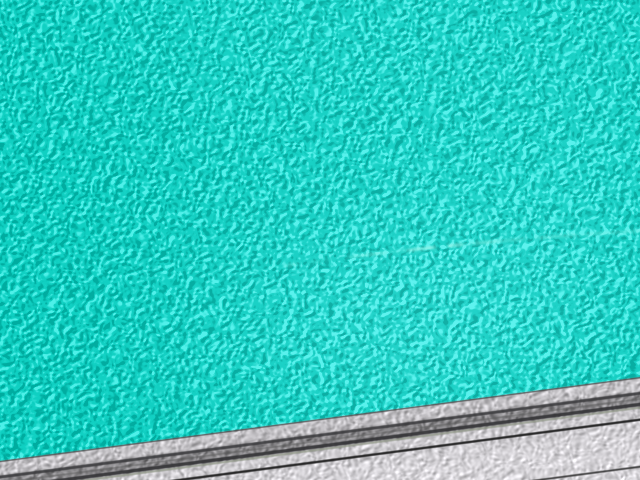
Give the GLSL for this texture, as a WebGL 2 fragment shader.

```glsl
#version 300 es
precision highp float;
// Grainy turquoise leather with a faint scratch above slanted grey ribbed trim.
uniform vec2 u_resolution;
out vec4 fragColor;

float hash(vec2 p) {
    return fract(sin(dot(p, vec2(127.1, 311.7))) * 43758.5453);
}

float noise(vec2 p) {
    vec2 i = floor(p), f = fract(p);
    f = f * f * (3.0 - 2.0 * f);
    return mix(mix(hash(i), hash(i + vec2(1, 0)), f.x),
               mix(hash(i + vec2(0, 1)), hash(i + vec2(1, 1)), f.x), f.y);
}

// Embossed wrinkles, lit from the upper left, centred on 0.5
float leatherGrain(vec2 p) {
    vec2 q = mat2(0.88, -0.47, 0.47, 0.88) * p * vec2(135.0, 150.0);
    q += 1.2 * vec2(noise(p * 45.0), noise(p * 45.0 + 31.0));
    vec2 light = vec2(-0.22, 0.42);
    float relief = noise(q + light) - noise(q - light);
    return 0.5 + 0.62 * relief + 0.4 * (noise(q * 1.35 + 17.0) - 0.5);
}

float glow(vec2 p, vec2 centre, vec2 size) {
    vec2 d = (p - centre) / size;
    return exp(-dot(d, d));
}

float stripe(float d, float centre, float halfWidth, float soft) {
    return 1.0 - smoothstep(halfWidth - soft, halfWidth + soft, abs(d - centre));
}

vec3 leather(vec2 p, float grain) {
    float sheen = glow(p, vec2(0.82, 0.32), vec2(0.42, 0.3))
                + 0.6 * glow(p, vec2(0.75, 0.95), vec2(0.5, 0.35))
                + 0.5 * glow(p, vec2(1.25, 0.6), vec2(0.3, 0.45));
    float level = grain + 0.09 * sheen - 0.04;
    vec3 colour = mix(vec3(0.04, 0.68, 0.64), vec3(0.10, 0.82, 0.775),
                      smoothstep(0.22, 0.48, level));
    colour = mix(colour, vec3(0.34, 0.945, 0.925), smoothstep(0.52, 0.80, level));
    colour += vec3(0.07, 0.01, 0.025) * (sheen - 0.6);

    // Broken, slightly bowed scratch
    float t = p.x - 0.556;
    float offset = p.y - (0.441 + 0.145 * t - 0.058 * t * t);
    float strength = 0.3 * smoothstep(0.46, 0.60, p.x)
                   + 0.5 * glow(vec2(p.x, 0.0), vec2(0.9, 0.0), vec2(0.15, 1.0));
    strength *= smoothstep(0.15, 0.65, noise(vec2(p.x * 38.0, 4.0)));
    strength *= 0.65 + 0.5 * grain;
    return mix(colour, vec3(0.55, 0.95, 0.91),
               strength * exp(-pow(offset / 0.0045, 2.0)));
}

// Ribs and grooves, by depth d below the upper edge of the trim
vec3 trim(vec2 p, float d, float grain, float soft) {
    float shade = mix(0.76, 0.54, smoothstep(0.024, 0.037, d));
    shade = mix(shade, 0.80, smoothstep(0.060, 0.069, d));
    shade += 0.04 * smoothstep(0.09, 0.13, d);
    shade += 0.34 * (grain - 0.5);
    vec3 colour = shade * vec3(1.0, 0.99, 1.01);
    colour = mix(colour, vec3(0.24), 0.75 * stripe(d, 0.001, 0.002, soft));
    colour = mix(colour, vec3(0.22, 0.22, 0.23), 0.85 * stripe(d, 0.034, 0.003, soft));
    colour = mix(colour, vec3(0.36), 0.5 * stripe(d, 0.046, 0.002, soft));
    colour = mix(colour, vec3(0.20, 0.20, 0.21), 0.9 * stripe(d, 0.057, 0.0035, soft));
    colour = mix(colour, vec3(0.60, 0.63, 0.56), 0.7 * stripe(d, 0.064, 0.002, soft));
    colour = mix(colour, vec3(0.13), 0.95 * stripe(d, 0.089, 0.0025, soft));
    return mix(colour, vec3(0.18), 0.85 * stripe(d, 0.187, 0.002, soft));
}

void main() {
    vec2 p = gl_FragCoord.xy / u_resolution.y;
    p.x += 0.5 * (4.0 / 3.0 - u_resolution.x / u_resolution.y);
    float pixel = 1.0 / u_resolution.y;
    float grain = leatherGrain(p);

    // Slanted boundary between leather and trim
    float depth = 0.040 + 0.131 * p.x - p.y;
    vec3 colour = mix(leather(p, grain), trim(p, depth, grain, pixel),
                      smoothstep(-pixel, pixel, depth));
    fragColor = vec4(clamp(colour, 0.0, 1.0), 1.0);
}
```
